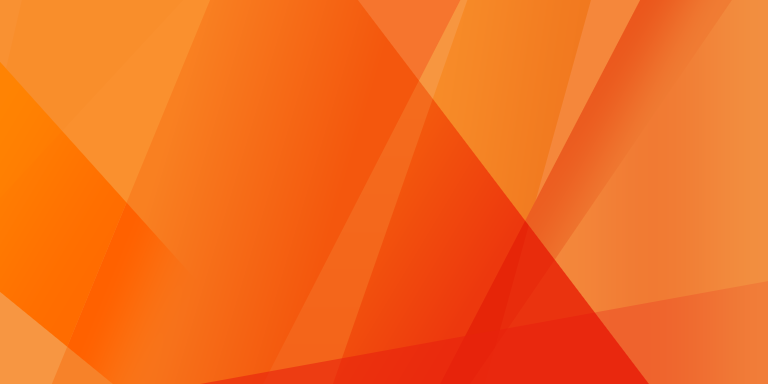
Reproduce this background procedurally as a WebGL 2 fragment shader.

```glsl
#version 300 es
precision highp float;
// Overlapping translucent orange and red planes cut by straight diagonals.
// Each edge is a signed line distance turned into smooth coverage; the
// planes are then layered with soft gradients, right side first.
uniform vec2 u_resolution;
out vec4 fragColor;

// Signed distance to the line a-b, positive on the left of its direction.
float lineDistance(vec2 p, vec2 a, vec2 b) {
    vec2 along = normalize(b - a), toPoint = p - a;
    return along.x * toPoint.y - along.y * toPoint.x;
}

// Antialiased coverage of the positive side of a distance.
float cover(float d) {
    return clamp(d * u_resolution.y + 0.5, 0.0, 1.0);
}

// Coverage to the right of a line from the top edge to the bottom edge.
float rightOf(vec2 p, float topX, float bottomX) {
    return cover(lineDistance(p, vec2(topX, 1.0), vec2(bottomX, 0.0)));
}

// Pale panels on the right, crossed by a shaded fold.
vec3 rightPanels(vec2 p, float bandStart, float bandEnd, float aboveFloor) {
    vec3 color = mix(vec3(0.965, 0.46, 0.18), vec3(0.97, 0.59, 0.25), bandStart);
    vec3 amber = mix(vec3(0.97, 0.55, 0.16), vec3(0.945, 0.47, 0.12),
                     smoothstep(1.1, 1.6, p.x + 0.15 * (1.0 - p.y)));
    color = mix(color, amber, bandEnd);
    color = mix(color, vec3(0.96, 0.53, 0.23), rightOf(p, 1.539, 1.263));

    // The fold is darkest along its left edge and fades to the right.
    float foldDistance = lineDistance(p, vec2(1.667, 1.0), vec2(1.146, 0.0));
    float shade = (1.0 - smoothstep(0.0, 0.2, foldDistance)) * (0.6 + 0.4 * p.y);
    vec3 fold = mix(vec3(0.94, 0.485, 0.20), vec3(0.92, 0.34, 0.11), shade);
    color = mix(color, fold, cover(foldDistance));

    // The outer panel dips in brightness around its middle.
    vec3 outer = mix(vec3(0.955, 0.53, 0.23), vec3(0.945, 0.48, 0.20),
                     smoothstep(1.45, 1.7, p.x));
    outer = mix(outer, vec3(0.95, 0.56, 0.25), smoothstep(1.7, 2.0, p.x));
    color = mix(color, outer, rightOf(p, 1.906, 1.224));

    float floorTint = mix(0.65, 0.3, smoothstep(1.6, 2.0, p.x));
    return mix(color, vec3(0.93, 0.33, 0.16), (1.0 - aboveFloor) * floorTint);
}

// Central slope, running from orange on the left to red at the lower right.
vec3 slope(vec2 p, float bandStart, float bandEnd, float aboveFloor) {
    vec3 color = mix(vec3(0.975, 0.50, 0.13), vec3(0.955, 0.34, 0.05),
                     clamp((p.x - 0.3 * p.y - 0.245) / 0.5, 0.0, 1.0));
    vec3 band = mix(vec3(0.955, 0.39, 0.10), vec3(0.955, 0.43, 0.12), p.y);
    color = mix(color, band, bandStart);
    vec3 ember = mix(vec3(0.955, 0.35, 0.05), vec3(0.93, 0.22, 0.05),
                     clamp((p.x - 0.6 * p.y - 0.68) / 0.42, 0.0, 1.0));
    color = mix(color, ember, bandEnd);

    // Three crossing planes deepen, then lift, the red corner.
    color = mix(color, vec3(0.895, 0.13, 0.03), 0.85 * rightOf(p, 1.667, 1.146));
    color = mix(color, vec3(0.92, 0.20, 0.06), 0.5 * rightOf(p, 1.539, 1.263));
    color = mix(color, vec3(0.925, 0.22, 0.07), 0.6 * rightOf(p, 1.906, 1.224));
    return mix(color, vec3(0.91, 0.13, 0.05), 0.6 * (1.0 - aboveFloor));
}

// Pale upper corner, saturated wedge and light lower corner on the left.
vec3 leftPlanes(vec2 p, vec3 color) {
    float rightOfSeam = rightOf(p, 0.547, 0.135);
    float belowRay = cover(lineDistance(p, vec2(0.477, 1.0), vec2(0.0, 0.484)));
    vec3 upper = mix(vec3(0.975, 0.555, 0.17), vec3(0.98, 0.565, 0.18), belowRay);
    float cornerRay = cover(lineDistance(p, vec2(0.057, 1.0), vec2(0.0, 0.753)));
    upper += vec3(0.0, 0.012, 0.025) * (1.0 - cornerRay);
    color = mix(upper, color, rightOfSeam);

    // The wedge dissolves into the slope past the seam.
    float belowWedge = cover(-lineDistance(p, vec2(0.0, 0.839), vec2(0.534, 0.245)));
    vec3 wedge = mix(vec3(1.0, 0.515, 0.01), vec3(1.0, 0.43, 0.0),
                     smoothstep(0.0, 0.6, p.x + 0.6 * (0.8 - p.y)));
    wedge.g -= 0.008 * belowRay;
    float seamDistance = lineDistance(p, vec2(0.547, 1.0), vec2(0.135, 0.0));
    float fade = 1.0 - smoothstep(0.02, 0.26, seamDistance);
    color = mix(color, wedge, belowWedge * (1.0 - rightOfSeam));
    color = mix(color, vec3(1.0, 0.38, 0.0), belowWedge * rightOfSeam * fade);

    float belowCorner = cover(-lineDistance(p, vec2(0.0, 0.24), vec2(0.294, 0.0)));
    vec3 corner = mix(vec3(0.97, 0.59, 0.26), vec3(0.97, 0.51, 0.16), rightOfSeam);
    return mix(color, corner, belowCorner);
}

void main() {
    // Canvas units: x spans 0 to 2, y spans 0 to 1.
    vec2 p = gl_FragCoord.xy / u_resolution * vec2(2.0, 1.0);

    // Edges shared by both halves.
    float bandStart = rightOf(p, 1.199, 0.685);
    float bandEnd = rightOf(p, 1.217, 0.867);
    float aboveFloor = cover(lineDistance(p, vec2(0.521, 0.0), vec2(2.0, 0.268)));

    vec3 left = leftPlanes(p, slope(p, bandStart, bandEnd, aboveFloor));
    vec3 right = rightPanels(p, bandStart, bandEnd, aboveFloor);
    fragColor = vec4(mix(left, right, rightOf(p, 0.932, 1.690)), 1.0);
}
```
